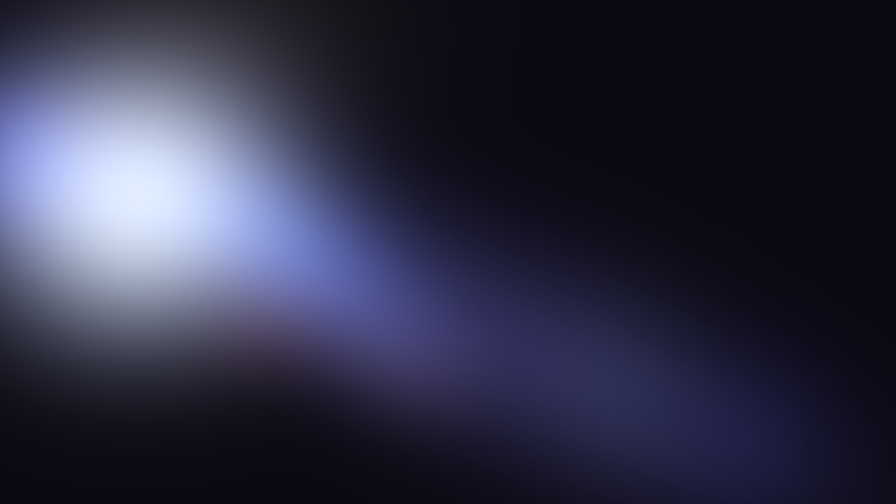
A Shadertoy shader for this background:

```glsl
// A pale, out-of-focus light on the left trails a violet-blue haze to the
// lower right over a near-black ground. Each part is a soft elliptical
// falloff, added together; a faint hash dither hides banding.

// Colours
const vec3 GROUND      = vec3(0.040, 0.032, 0.066);
const vec3 CORE_WHITE  = vec3(0.42, 0.42, 0.26);
const vec3 HALO_BLUE   = vec3(0.38, 0.43, 0.60);
const vec3 EDGE_BLUE   = vec3(0.11, 0.13, 0.32);
const vec3 FLARE_BLUE  = vec3(0.14, 0.19, 0.33);
const vec3 TAIL_INDIGO = vec3(0.13, 0.13, 0.255);
const vec3 MAUVE       = vec3(0.08, 0.035, 0.03);
const vec3 DUSK        = vec3(0.09, 0.07, 0.09);
const vec3 SLATE       = vec3(0.03, 0.04, 0.05);
const vec3 DEEP_BLUE   = vec3(0.02, 0.025, 0.08);
const vec3 WARM_GREY   = vec3(0.07, 0.06, 0.05);

// Places, in canvas heights
const vec2 LIGHT_POS = vec2(0.266, 0.606);
const vec2 FLARE_POS = vec2(0.62, 0.48);
const vec2 TAIL_POS  = vec2(1.00, 0.32);

const float FLARE_TILT = -0.61;
const float TAIL_TILT  = -0.436;
const float HALO_POWER = 1.25;   // above 1: flatter middle, quicker fade
const float DITHER     = 0.004;

// Squared, scaled distance from the centre of a tilted ellipse
float ellipse(vec2 p, vec2 center, vec2 spread, float tilt) {
    vec2 d = p - center;
    float c = cos(tilt), s = sin(tilt);
    vec2 q = vec2(c * d.x + s * d.y, c * d.y - s * d.x) / spread;
    return 0.5 * dot(q, q);
}

float glow(vec2 p, vec2 center, vec2 spread, float tilt) {
    return exp(-ellipse(p, center, spread, tilt));
}

float hash(vec2 p) {
    return fract(sin(dot(p, vec2(12.9898, 78.233))) * 43758.5453);
}

void mainImage(out vec4 fragColor, in vec2 fragCoord) {
    // Height is 1; x is scaled so the layout spans a 16:9 width
    vec2 p = fragCoord / iResolution.xy * vec2(16.0 / 9.0, 1.0);
    vec3 color = GROUND;

    // Main light and its halo
    float halo = ellipse(p, LIGHT_POS, vec2(0.24, 0.21), 0.0);
    color += HALO_BLUE * exp(-pow(halo, HALO_POWER));
    color += CORE_WHITE * glow(p, LIGHT_POS, vec2(0.17), 0.0);
    color += EDGE_BLUE * glow(p, vec2(0.0, 0.70), vec2(0.13, 0.12), 0.0);

    // Blue flare and long haze
    color += FLARE_BLUE * glow(p, FLARE_POS, vec2(0.17, 0.10), FLARE_TILT);
    color += TAIL_INDIGO * glow(p, TAIL_POS, vec2(0.42, 0.14), TAIL_TILT);

    // Tints within the haze
    color += MAUVE * glow(p, vec2(0.54, 0.35), vec2(0.10, 0.08), 0.0);
    color += DUSK * glow(p, vec2(0.79, 0.28), vec2(0.12, 0.09), TAIL_TILT);
    color += SLATE * glow(p, vec2(1.23, 0.24), vec2(0.13, 0.15), 0.0);
    color += DEEP_BLUE * glow(p, vec2(1.50, 0.13), vec2(0.13), 0.0);

    // Warm veil above the light
    color += WARM_GREY * glow(p, vec2(0.45, 0.95), vec2(0.24, 0.15), 0.0);

    color += DITHER * (hash(fragCoord) - 0.5);
    fragColor = vec4(clamp(color, 0.0, 1.0), 1.0);
}
```
